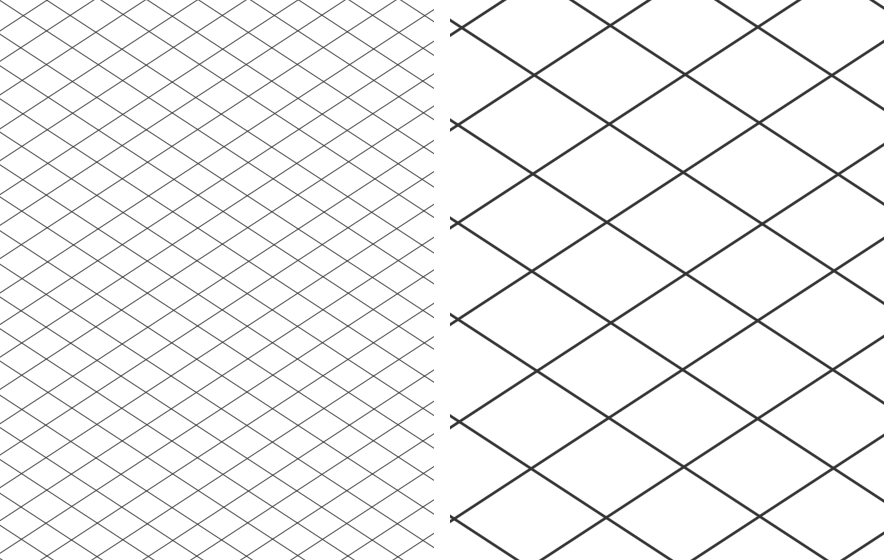
Left: the whole. Right: its middle third, enlarged.
Reproduce this pattern procedurally as a Shadertoy shader.

```glsl
#define PITCH 0.0585        // vertical spacing of lines, in canvas heights
#define SLOPE 0.653         // rise over run of both line families
#define FALL_PHASE 0.6868   // height of one falling line at mid canvas
#define RISE_PHASE 0.7318   // height of one rising line at mid canvas
#define JITTER 0.045        // largest shift of a line, in pitches
#define HALF_WIDTH 0.0008   // half the line thickness
#define FEATHER 0.8         // edge softness, in pixels
#define INK vec3(0.20)
#define PAPER vec3(1.0)

float hash(float n) {
    return fract(sin(n * 127.1) * 43758.5453);
}

// Coverage of a family of slanted lines, each nudged off its even spacing
float lineFamily(vec2 p, float slope, float phase, float seed) {
    float height = (p.y - slope * p.x - phase) / PITCH;
    float index = round(height);
    float nudge = JITTER * (2.0 * hash(index + seed) - 1.0);
    float dist = abs(height - index - nudge) * PITCH / sqrt(1.0 + slope * slope);
    float soft = FEATHER / iResolution.y;
    return smoothstep(-soft, soft, dist + HALF_WIDTH)
         - smoothstep(-soft, soft, dist - HALF_WIDTH);
}

void mainImage(out vec4 fragColor, in vec2 fragCoord) {
    // Horizontal centre, bottom edge, one unit per canvas height
    vec2 p = vec2(fragCoord.x - 0.5 * iResolution.x, fragCoord.y) / iResolution.y;

    float falling = lineFamily(p, -SLOPE, FALL_PHASE, 17.0);
    float rising = lineFamily(p, SLOPE, RISE_PHASE, 53.0);

    // Crossings darken where both strokes overlap
    float ink = 1.0 - (1.0 - falling) * (1.0 - rising);
    fragColor = vec4(mix(PAPER, INK, ink), 1.0);
}
```
